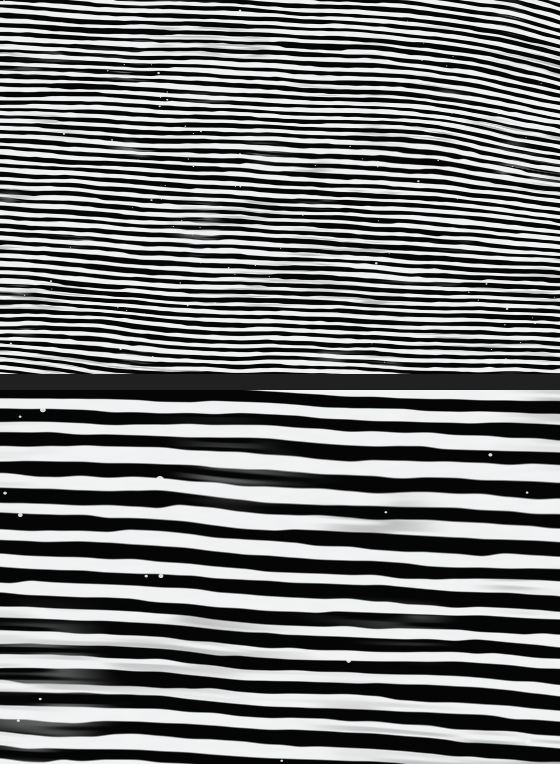
Top, the full canvas; bottom, a detail of the centre.
Give the GLSL for this pattern, as a Shadertoy shader.

```glsl
// Hand-painted white stripes on black, sagging to the right, with ragged edges and paint specks.

const float LINE_COUNT = 45.0;
const vec3 INK = vec3(0.018, 0.018, 0.020);
const vec3 PAINT = vec3(0.942, 0.950, 0.952);

float hash21(vec2 p) {
    vec3 q = fract(p.xyx * 0.1031);
    q += dot(q, q.yzx + 33.33);
    return fract((q.x + q.y) * q.z);
}

// Value noise; sharpness 0 blends smoothly, towards 1 it jumps like a lifted brush.
float valueNoise(vec2 p, float sharpness) {
    vec2 cell = floor(p);
    vec2 t = fract(p);
    t.x = smoothstep(sharpness, 1.0, t.x);
    t.y = smoothstep(0.0, 1.0, t.y);
    float low = mix(hash21(cell), hash21(cell + vec2(1.0, 0.0)), t.x);
    float high = mix(hash21(cell + vec2(0.0, 1.0)), hash21(cell + vec2(1.0, 1.0)), t.x);
    return mix(low, high, t.y);
}

// Downward drift of the lines: even slope, steeper at upper right and lower left.
float lineDrop(vec2 p) {
    float right = max(p.x - 0.95, 0.0);
    float upperBend = 0.23 * right * right * smoothstep(0.05, 0.95, p.y);
    float lowerBend = 0.018 * smoothstep(0.0, 0.45, p.x) * (1.0 - smoothstep(0.25, 0.9, p.y));
    return 0.038 * p.x + upperBend + lowerBend;
}

// Ragged offset of one stripe edge, in line spacings.
float edgeOffset(float x, float seed, float roughness) {
    float swell = valueNoise(vec2(x * 5.0, seed), 0.0) - 0.5;
    float brushStep = valueNoise(vec2(x * 6.0 + seed * 0.37, seed + 211.0), 0.86) - 0.5;
    float bristle = valueNoise(vec2(x * 42.0, seed + 503.0), 0.0) - 0.5;
    return 0.12 * swell + roughness * (0.17 * brushStep + 0.08 * bristle);
}

// Coverage of the stripe with the given index at a height measured in line spacings.
float stripe(float height, float x, float index, float soft) {
    float seed = index * 2.0 + 40.0;
    float center = index + 0.5;
    float top = center + 0.25 + edgeOffset(x, seed, 1.0);
    float bottom = center - 0.25 + edgeOffset(x, seed + 1.0, 0.65);
    return smoothstep(bottom - soft, bottom + soft, height)
         * (1.0 - smoothstep(top - soft, top + soft, height));
}

// Small round drops, gathered in loose clusters.
float specks(vec2 p, float density, float amount, float pixel) {
    vec2 cell = floor(p * density);
    vec2 jitter = vec2(hash21(cell + 17.0), hash21(cell + 59.0));
    vec2 center = (cell + 0.25 + 0.5 * jitter) / density;
    float cluster = smoothstep(0.45, 0.85, valueNoise(cell / density * 5.0 + 9.0, 0.0));
    float present = step(hash21(cell + 131.0), amount * (0.15 + cluster));
    float radius = mix(0.0010, 0.0030, pow(hash21(cell + 83.0), 3.0));
    float dist = length((p - center) * vec2(0.85, 1.0));
    return present * (1.0 - smoothstep(radius - 0.6 * pixel, radius + 0.6 * pixel, dist));
}

// Sparse dry-brush streaks that follow the lines.
float streaks(float x, float height, float threshold) {
    float patches = valueNoise(vec2(x * 6.0, height * 0.45 + 71.0), 0.0);
    float hairs = valueNoise(vec2(x * 16.0, height * 6.0 + 13.0), 0.0);
    return smoothstep(threshold, 1.0, patches) * smoothstep(0.3, 0.8, hairs);
}

void mainImage(out vec4 fragColor, in vec2 fragCoord) {
    vec2 p = fragCoord / iResolution.y;
    float pixel = 1.0 / iResolution.y;

    // Height in line spacings, with a wobble shared by neighbouring lines
    float wobble = valueNoise(p * vec2(3.5, 8.0), 0.0) - 0.5;
    float ripple = valueNoise(p * vec2(11.0, 14.0) + 31.0, 0.0) - 0.5;
    float height = (p.y + lineDrop(p)) * LINE_COUNT + 0.75 * wobble + 0.22 * ripple;

    // Neighbouring stripes may swell into each other
    float soft = max(0.04, 0.7 * LINE_COUNT * pixel);
    float base = floor(height);
    float paint = 0.0;
    for (int k = -1; k <= 1; k++) {
        paint = max(paint, stripe(height, p.x, base + float(k), soft));
    }

    // Worn paint, smears in the gaps and scattered drops
    float worn = streaks(p.x, height, 0.60);
    float smear = streaks(p.x + 7.3, height + 90.0, 0.74);
    float grain = valueNoise(p * vec2(60.0, 240.0), 0.0) - 0.5;
    vec3 paintColor = PAINT * (1.0 - 0.24 * worn + 0.015 * grain);
    vec3 inkColor = mix(INK, PAINT, 0.45 * smear);
    vec3 color = mix(inkColor, paintColor, paint);
    float drops = max(specks(p, 55.0, 0.06, pixel), specks(p + 3.7, 32.0, 0.05, pixel));
    color = mix(color, PAINT, 0.9 * drops);

    fragColor = vec4(color, 1.0);
}
```
